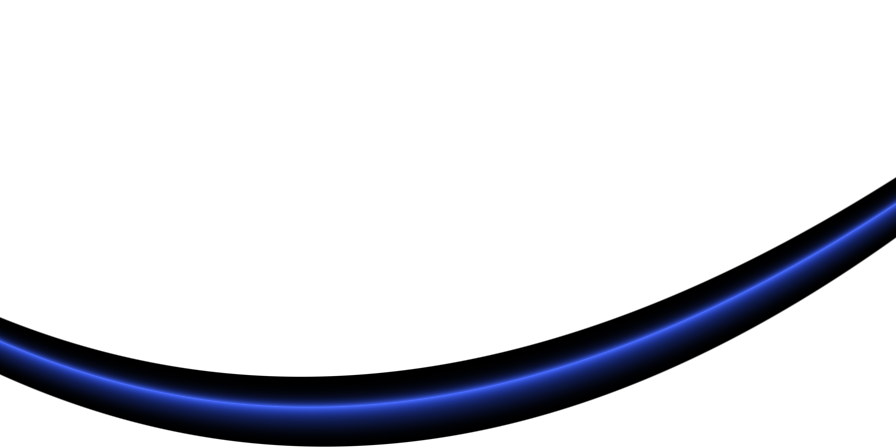
Reproduce this background procedurally as a Shadertoy shader.

```glsl
// A black curved ribbon with a glowing blue crest sweeping across white.

const vec3 PAPER = vec3(1.0);
const vec3 GLOW_BLUE = vec3(0.19, 0.34, 1.0);
const vec3 CREST_TINT = vec3(0.10, 0.09, 0.0);

// Height of a skewed valley whose lowest point is at 'low'.
float valley(float x, vec2 low, float bend, float skew) {
    float d = x - low.x;
    return low.y + d * d * (bend + skew * d);
}

// Antialiased coverage, one where the signed height is positive.
float coverage(float height) {
    float halfWidth = 0.75 * fwidth(height);
    return smoothstep(-halfWidth, halfWidth, height);
}

// Exponential light falloff that dies out at the ribbon edge (t = 1).
float falloff(float t, float rate) {
    return exp(-rate * t) * (1.0 - smoothstep(0.45, 1.0, t));
}

// Glow colour, tighter above the crest than below it.
vec3 ribbonColor(float y, float lower, float crest, float upper) {
    float above = max(y - crest, 0.0) / (upper - crest);
    float below = max(crest - y, 0.0) / (crest - lower);
    float glow = falloff(above, 6.0) * falloff(below, 3.3);
    float core = exp(-16.0 * (above + below));
    return GLOW_BLUE * glow + CREST_TINT * core;
}

void mainImage(out vec4 fragColor, in vec2 fragCoord) {
    // Canvas heights as units, origin at the lower left
    vec2 p = fragCoord / iResolution.y;

    // Three curves bound and light the ribbon
    float upper = valley(p.x, vec2(0.672, 0.159), 0.280, -0.0208);
    float crest = valley(p.x, vec2(0.690, 0.091), 0.294, -0.0225);
    float lower = valley(p.x, vec2(0.724, 0.003), 0.300, -0.0105);

    // Composite over the paper
    float mask = coverage(upper - p.y) * coverage(p.y - lower);
    vec3 color = mix(PAPER, ribbonColor(p.y, lower, crest, upper), mask);
    fragColor = vec4(color, 1.0);
}
```
